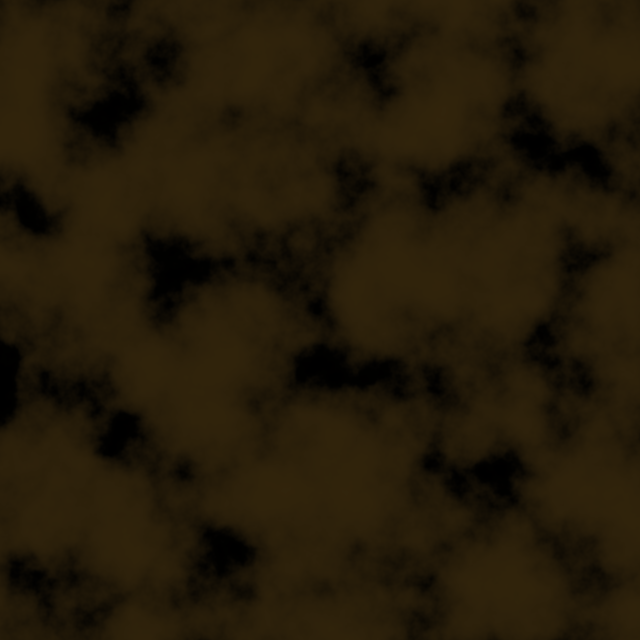
A Shadertoy shader for this texture:

```glsl
// Dim umber haze with soft, scattered black blots.
// Rotated octaves of gradient noise form a cloud field, and an exponential
// curve flattens its high parts into even brown and sinks its lows to black.

#define UMBER vec3(0.195, 0.142, 0.046)  // brightest haze colour
#define CELLS 6.0                        // largest noise cells across the canvas
#define OCTAVES 6
#define GAIN 0.52                        // amplitude ratio between octaves
#define BLACK_LEVEL -0.48                // field value that turns fully black
#define SATURATION_RATE 3.2              // how fast the haze reaches full colour
#define BLACK_SOFTNESS 0.04              // rounding of the blot edges

// Integer hash of a lattice point, returned as an angle
float hashAngle(ivec2 cell) {
    uvec2 q = uvec2(cell) * uvec2(1597u, 3571u);
    uint n = (q.x ^ (q.y << 7u)) + q.y * 2749u;
    n = (n ^ (n >> 15u)) * 73244475u;
    n = (n ^ (n >> 13u)) * 19990303u;
    n ^= n >> 16u;
    return float(n & 65535u) / 65536.0 * 6.28319;
}

// Dot product of a lattice gradient with the offset to the sample
float gradientAt(ivec2 cell, vec2 offset) {
    float angle = hashAngle(cell);
    return dot(vec2(cos(angle), sin(angle)), offset);
}

float gradientNoise(vec2 p) {
    ivec2 cell = ivec2(floor(p));
    vec2 f = fract(p);
    vec2 blend = f * f * f * (f * (f * 6.0 - 15.0) + 10.0);
    float bottom = mix(gradientAt(cell, f),
                       gradientAt(cell + ivec2(1, 0), f - vec2(1.0, 0.0)), blend.x);
    float top = mix(gradientAt(cell + ivec2(0, 1), f - vec2(0.0, 1.0)),
                    gradientAt(cell + ivec2(1, 1), f - vec2(1.0)), blend.x);
    return mix(bottom, top, blend.y);
}

// Each octave is turned and shifted so that the lattices never line up
float cloudField(vec2 p) {
    const mat2 turnAndDouble = mat2(1.6, 1.2, -1.2, 1.6);
    float sum = 0.0;
    float amplitude = 1.0;
    for (int i = 0; i < OCTAVES; i++) {
        sum += amplitude * gradientNoise(p);
        p = turnAndDouble * p + vec2(17.3, 9.7);
        amplitude *= GAIN;
    }
    return sum;
}

void mainImage(out vec4 fragColor, in vec2 fragCoord) {
    vec2 uv = fragCoord / iResolution.y;
    float height = cloudField(uv * CELLS + vec2(3.4, 8.1)) - BLACK_LEVEL;

    // Smooth clamp at black, then saturation towards the haze colour
    float depth = 0.5 * (height + sqrt(height * height + BLACK_SOFTNESS * BLACK_SOFTNESS));
    float haze = 1.0 - exp(-SATURATION_RATE * depth);

    fragColor = vec4(UMBER * haze, 1.0);
}
```
